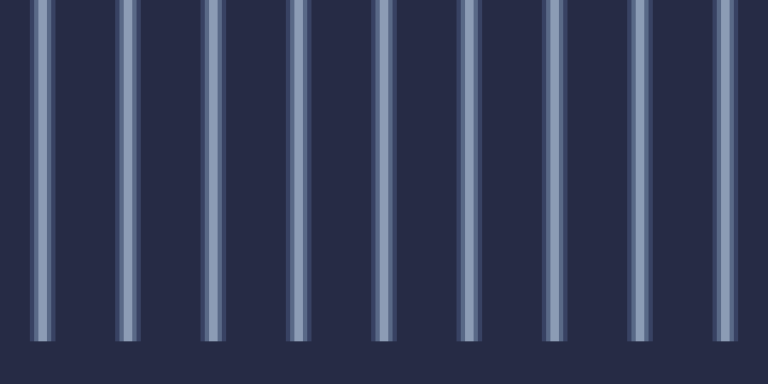
Reproduce this pattern procedurally as a WebGL 1 fragment shader.

```glsl
precision highp float;
// Draws a row of pale upright bars with stepped blue edges on dark navy, above a plain strip.

uniform vec2 u_resolution;

const float BAR_COUNT = 9.0;       // repeats across the canvas
const float BAR_BOTTOM = 1.0 / 9.0; // lower end, as a share of the height

// Half widths of the nested bands, as shares of one repeat
const float CORE_HALF = 0.05;
const float MIDDLE_HALF = 0.10;
const float RIM_HALF = 0.15;

const vec3 BACKGROUND = vec3(0.15, 0.17, 0.27);
const vec3 RIM_COLOR = vec3(0.22, 0.26, 0.39);
const vec3 MIDDLE_COLOR = vec3(0.35, 0.41, 0.53);
const vec3 CORE_COLOR = vec3(0.55, 0.61, 0.71);

// Smoothed coverage of a region; signedDistance is positive inside it
float coverage(float signedDistance, float pixelSize) {
  return clamp(signedDistance / pixelSize + 0.5, 0.0, 1.0);
}

// Nested bands around the bar axis, from the rim inwards
vec3 barColor(float axisDistance, float pixelSize) {
  vec3 color = BACKGROUND;
  color = mix(color, RIM_COLOR, coverage(RIM_HALF - axisDistance, pixelSize));
  color = mix(color, MIDDLE_COLOR, coverage(MIDDLE_HALF - axisDistance, pixelSize));
  return mix(color, CORE_COLOR, coverage(CORE_HALF - axisDistance, pixelSize));
}

void main() {
  vec2 uv = gl_FragCoord.xy / u_resolution;

  // One bar in the middle of each repeat
  float axisDistance = abs(fract(uv.x * BAR_COUNT) - 0.5);
  vec3 bars = barColor(axisDistance, BAR_COUNT / u_resolution.x);

  // Bars run from the top edge down to the plain strip
  float aboveStrip = coverage(uv.y - BAR_BOTTOM, 1.0 / u_resolution.y);
  gl_FragColor = vec4(mix(BACKGROUND, bars, aboveStrip), 1.0);
}
```
